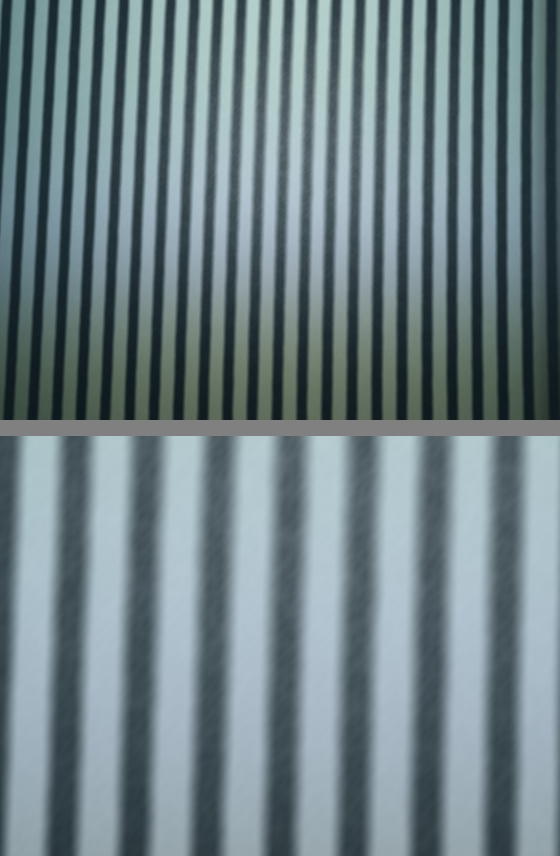
Top: the whole. Bottom: its middle third, enlarged.
A WebGL 2 fragment shader for this pattern:

```glsl
#version 300 es
precision highp float;
// Soft-focus dark stripes on pale fuzzy cloth, leaning and fanning out under a central glow.

uniform vec2 u_resolution;
out vec4 fragColor;

// Stripe layout, in canvas widths
const float FIRST_STRIPE = 0.013;    // centre of the first stripe at the top edge
const float PITCH = 0.04154;         // spacing of the stripes
const float SPREAD = 0.0000326;      // extra spacing gained per stripe squared
const vec3 LEAN = vec3(-0.041, 0.027, 0.020); // sideways drift, quadratic in x
const float BOW = -0.004;            // mid-height bend, strongest at the right
const float HALF_WIDTH = 0.215;      // half a dark stripe, in pitches
const float SHARP_BLUR = 0.10;       // edge softness away from the glow
const float HAZY_BLUR = 0.17;        // edge softness inside the glow

// Colours
const vec3 PALE_TOP = vec3(0.71, 0.81, 0.80);
const vec3 PALE_MIDDLE = vec3(0.71, 0.78, 0.83);
const vec3 PALE_BOTTOM = vec3(0.71, 0.80, 0.68);
const vec3 INK = vec3(0.085, 0.150, 0.175);
const vec3 HAZE = vec3(0.24, 0.23, 0.23);

// Lighting and wear
const vec2 GLOW_CENTRE = vec2(0.53, 0.66);
const vec2 GLOW_SIZE = vec2(0.30, 0.38);
const float BOTTOM_LEVEL = 0.50;
const float SIDE_FALLOFF = 0.29;
const float FUZZ = 0.035;
const float MOTTLE = 0.012;

vec2 hash2(vec2 p) {
    p = vec2(dot(p, vec2(127.1, 311.7)), dot(p, vec2(269.5, 183.3)));
    return fract(sin(p) * 43758.5);
}

// Distance to the nearest scattered point
float cellular(vec2 p) {
    vec2 cell = floor(p);
    float nearest = 2.0;
    for (int j = -1; j <= 1; j++) {
        for (int i = -1; i <= 1; i++) {
            vec2 c = cell + vec2(i, j);
            nearest = min(nearest, distance(p, c + hash2(c)));
        }
    }
    return nearest;
}

// Layered sines, rotated at each octave
float mottle(vec2 p) {
    float sum = 0.0, weight = 0.5;
    for (int i = 0; i < 4; i++) {
        sum += weight * sin(p.x + 1.3 * sin(p.y)) * sin(p.y + 0.7);
        p = mat2(1.3, 1.4, -1.4, 1.3) * p + 2.1;
        weight *= 0.6;
    }
    return sum;
}

// Stripe coordinate: whole numbers fall on the dark centres
float stripeCoord(vec2 uv) {
    float drop = 1.0 - uv.y;
    float n = (uv.x - FIRST_STRIPE) / PITCH;
    for (int i = 0; i < 4; i++) {
        float top = FIRST_STRIPE + n * (PITCH + SPREAD * n);
        float lean = LEAN.x + top * (LEAN.y + LEAN.z * top);
        float x = top + lean * drop + BOW * top * 4.0 * drop * uv.y;
        n += (uv.x - x) / PITCH;
    }
    return n;
}

void main() {
    vec2 uv = gl_FragCoord.xy / u_resolution;
    vec2 p = vec2(uv.x, uv.y * u_resolution.y / u_resolution.x);

    // Light over the cloth
    vec2 g = (uv - GLOW_CENTRE) / GLOW_SIZE;
    float glow = exp(-dot(g, g));
    float side = 2.0 * (uv.x - 0.52);
    side *= side;
    float level = mix(BOTTOM_LEVEL, 1.0, smoothstep(-0.1, 0.6, uv.y));
    level *= 1.0 - SIDE_FALLOFF * side;
    level *= 1.0 - 0.40 * smoothstep(0.92, 1.0, uv.x);

    // Cloth and stripe colours
    vec3 pale = mix(PALE_BOTTOM, PALE_MIDDLE, smoothstep(0.05, 0.42, uv.y));
    pale = mix(pale, PALE_TOP, smoothstep(0.45, 0.85, uv.y));
    pale *= level * mix(vec3(1.0), vec3(0.87, 0.99, 1.0), side);
    vec3 dark = INK * mix(0.65, 1.0, smoothstep(0.0, 0.5, uv.y)) + HAZE * glow;

    // Soft stripe edges, slightly uneven
    float n = stripeCoord(uv) + 0.015 * mottle(p * 45.0);
    float pixel = 1.0 / (PITCH * u_resolution.x);
    float blur = max(mix(SHARP_BLUR, HAZY_BLUR, glow), pixel);
    float offset = abs(fract(n + 0.5) - 0.5);
    float cloth = smoothstep(HALF_WIDTH - blur, HALF_WIDTH + blur, offset);
    vec3 color = mix(dark, pale, cloth);

    // Slanted fuzz and broad mottling, clearest on hazy stripes
    vec2 fibre = mat2(0.8, 0.6, -0.6, 0.8) * p * vec2(1.0, 1.0);
    float fuzz = cellular(fibre * vec2(210.0, 90.0)) - 0.45;
    color += FUZZ * fuzz * mix(0.35 + glow, 0.4, cloth);
    color += MOTTLE * mottle(p * 70.0) * (0.4 + 2.0 * glow * (1.0 - cloth));

    fragColor = vec4(clamp(color, 0.0, 1.0), 1.0);
}
```
